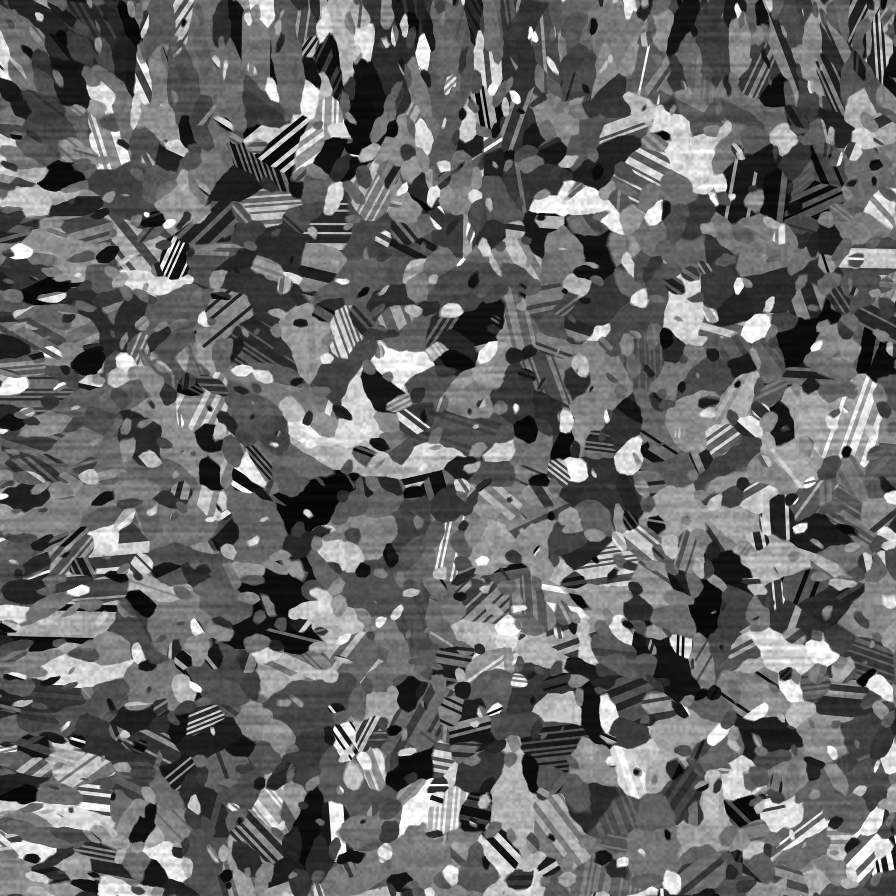
Give the GLSL for this texture, as a WebGL 1 fragment shader.

```glsl
precision highp float;
uniform vec2 u_resolution;

const float GRAINS = 44.0;          // seeds across the canvas
const float RADIUS_MIN = 0.42;      // grain radius in cells
const float RADIUS_MAX = 1.95;
const float STRETCH_MAX = 2.3;      // elongation of free grains
const float STRETCH_EDGE = 3.6;     // elongation of aligned grains
const float FACETING = 0.65;        // 0 round, 1 angular
const float TWIN_SHARE = 0.42;      // share of banded grains
const float BAND_MIN = 0.0025;
const float BAND_MAX = 0.0085;
const float SPECKLE = 0.20;
const float SCAN_LINES = 0.16;
const float PI = 3.14159;

vec3 hash3(vec2 p) {
  vec3 q = fract(p.xyx * vec3(0.1031, 0.1030, 0.0973));
  q += dot(q, q.yxz + 33.33);
  return fract((q.xxy + q.yzz) * q.zyx);
}

float noise(vec2 p) {
  vec2 i = floor(p);
  vec2 f = fract(p);
  f = f * f * (3.0 - 2.0 * f);
  float low = mix(hash3(i).x, hash3(i + vec2(1.0, 0.0)).x, f.x);
  float high = mix(hash3(i + vec2(0.0, 1.0)).x, hash3(i + 1.0).x, f.x);
  return mix(low, high, f.y);
}

// Maps a uniform random value to the grey distribution
float tone(float h) {
  float g = mix(0.03, 0.15, clamp(h / 0.15, 0.0, 1.0));
  g += 0.15 * clamp((h - 0.15) / 0.19, 0.0, 1.0);
  g += 0.13 * clamp((h - 0.34) / 0.24, 0.0, 1.0);
  g += 0.16 * clamp((h - 0.58) / 0.21, 0.0, 1.0);
  g += 0.22 * clamp((h - 0.79) / 0.12, 0.0, 1.0);
  return g + 0.20 * clamp((h - 0.91) / 0.09, 0.0, 1.0);
}

// Growth direction pulling grains inward from the left and top edges
vec2 edgePull(vec2 p) {
  float left = 1.0 - smoothstep(0.02, 0.22, p.x);
  float top = smoothstep(0.78, 0.98, p.y);
  return vec2(left, -top);
}

float facetDistance(vec2 q) {
  vec2 a = abs(q);
  float hexagon = max(a.x, 0.5 * a.x + 0.87 * a.y);
  return mix(length(q), hexagon, FACETING);
}

// Grey of one grain, with parallel twin bands in some of them
float grainShade(vec2 cell, float angle, vec2 p, float pixel) {
  vec3 h = hash3(cell + 71.0);
  vec3 k = hash3(cell + 137.0);
  float base = tone(h.x);
  if (h.y > TWIN_SHARE) return base;
  float twin = tone(h.z);
  float tilt = angle + (k.x - 0.5) * 0.9;
  float width = mix(BAND_MIN, BAND_MAX, k.y * k.y);
  float t = dot(p, vec2(-sin(tilt), cos(tilt))) / width;
  float band = floor(t);
  float share = mix(0.2, 0.5, k.z);
  float here = step(hash3(vec2(band, cell.x + cell.y * 3.0)).x, share);
  float next = step(hash3(vec2(band + 1.0, cell.x + cell.y * 3.0)).x, share);
  float soft = min(1.2 * pixel / width, 1.0);
  return mix(base, twin, mix(here, next, smoothstep(1.0 - soft, 1.0, fract(t))));
}

void main() {
  float pixel = 1.0 / u_resolution.y;
  vec2 p = gl_FragCoord.xy * pixel;

  // Broad warp varies grain density, fine warp roughens the outlines
  vec2 broad = vec2(noise(p * 5.0), noise(p * 5.0 + 40.0)) - 0.5;
  vec2 fine = vec2(noise(p * 110.0), noise(p * 110.0 + 90.0)) - 0.5;
  vec2 g = (p + 0.05 * broad + 0.003 * fine) * GRAINS;
  vec2 home = floor(g);

  // Nearest two seeds: cell, angle, inverse radius
  vec4 first = vec4(0.0);
  vec4 second = vec4(0.0);
  float d1 = 1e3;
  float d2 = 1e3;
  for (int y = -3; y <= 3; y++) {
    for (int x = -3; x <= 3; x++) {
      vec2 cell = home + vec2(float(x), float(y)) + 20.0;
      vec3 h = hash3(cell);
      vec3 k = hash3(cell + 211.0);
      vec2 seed = cell - 20.0 + h.xy;
      vec2 axis = edgePull(seed / GRAINS);
      float pull = min(length(axis), 1.0);
      float angle = atan(axis.y, axis.x + 0.001) + (k.x - 0.5) * PI * (1.0 - 0.8 * pull);
      float radius = mix(RADIUS_MIN, RADIUS_MAX, h.z * h.z * h.z);
      float stretch = sqrt(mix(mix(1.0, STRETCH_MAX, k.y), STRETCH_EDGE, pull * k.z));
      vec2 r = g - seed;
      float c = cos(angle);
      float s = sin(angle);
      vec2 q = vec2(c * r.x + s * r.y, c * r.y - s * r.x);
      float d = facetDistance(q * vec2(1.0 / stretch, stretch)) / radius;
      vec4 grain = vec4(cell, angle, 1.0 / radius);
      if (d < d1) {
        d2 = d1; second = first;
        d1 = d; first = grain;
      } else if (d < d2) {
        d2 = d; second = grain;
      }
    }
  }

  // Smooth the boundary between the two grains
  float soft = 0.7 * pixel * GRAINS * (first.w + second.w);
  float blend = 0.5 - 0.5 * smoothstep(0.0, soft, d2 - d1);
  float grey = mix(grainShade(first.xy, first.z, p, pixel),
                   grainShade(second.xy, second.z, p, pixel), blend);

  // Surface speckle and patchy horizontal scan lines
  float dust = noise(p * 300.0) + 0.6 * noise(p * 130.0 + 17.0) - 0.8;
  float lines = noise(p * vec2(14.0, 260.0)) - 0.5;
  float patches = smoothstep(0.35, 0.75, noise(p * 6.0 + 9.0));
  grey *= 1.0 + SPECKLE * dust + SCAN_LINES * lines * (0.5 + patches);
  grey += 0.03 * lines;
  gl_FragColor = vec4(vec3(clamp(grey, 0.0, 1.0)), 1.0);
}
```
